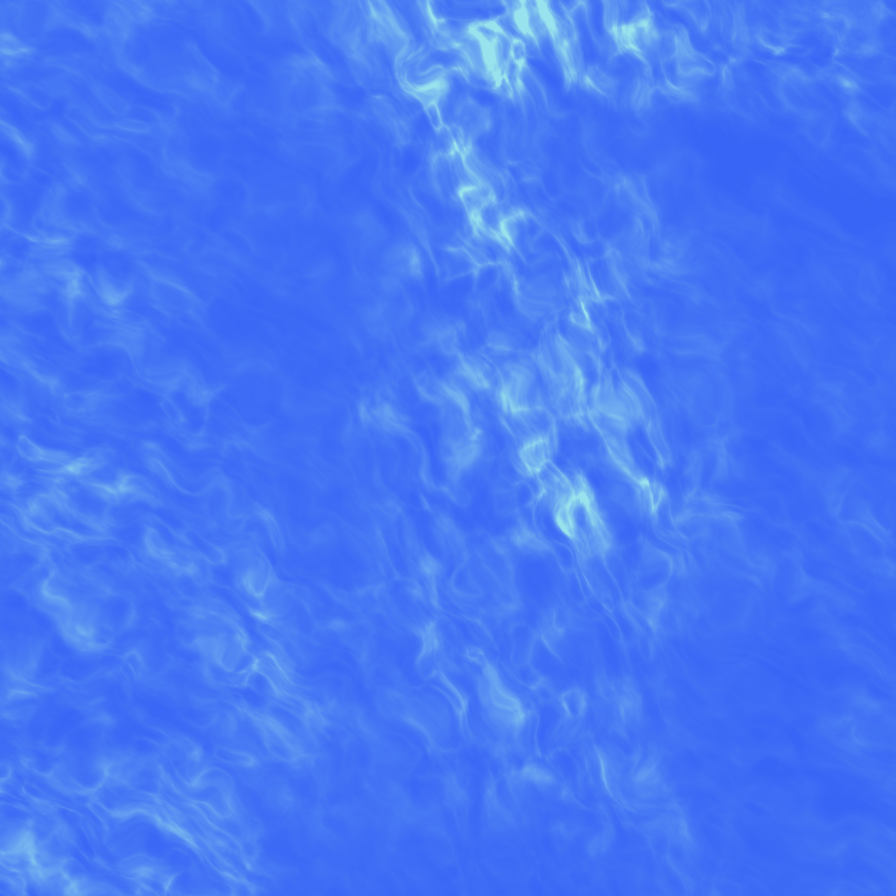
Give the GLSL for this texture, as a Shadertoy shader.

```glsl
// Shimmering blue mineral surface: soft pale veins and dark hollows, covered
// with fine flaky grain. Warped fractal noise, stretched along slanted
// directions, is summed and passed through an exponential tone curve.

#define DEEP_BLUE   vec3(0.225, 0.400, 0.962)
#define PALE_BLUE   vec3(0.430, 0.670, 0.942)
#define PATCH_SCALE 3.2
#define PATCH_GAIN  0.60
#define GRAIN_SCALE 40.0
#define GRAIN_MIN   0.38
#define GRAIN_MAX   0.92
#define TONE_SPREAD 0.48
#define TONE_MIDDLE 1.04
#define TONE_FLOOR  0.15

float hash(vec2 p) {
    vec3 q = fract(vec3(p.xyx) * 0.1031);
    q += dot(q, q.yzx + 33.33);
    return fract((q.x + q.y) * q.z);
}

float noise(vec2 p) {
    vec2 i = floor(p), f = fract(p);
    vec2 w = f * f * f * (f * (f * 6.0 - 15.0) + 10.0);
    float low  = mix(hash(i), hash(i + vec2(1, 0)), w.x);
    float high = mix(hash(i + vec2(0, 1)), hash(i + vec2(1, 1)), w.x);
    return mix(low, high, w.y);
}

// Fractal noise scaled to zero mean and roughly unit deviation
float fractal(vec2 p) {
    float sum = 0.0, total = 0.0, weight = 1.0;
    for (int i = 0; i < 4; i++) {
        sum += weight * noise(p);
        total += weight;
        weight *= 0.55;
        p = mat2(0.97, 0.24, -0.24, 0.97) * p * 2.03 + 17.3;
    }
    return (sum / total - 0.5) / 0.126;
}

// Coordinates along and across a direction, compressed along it
vec2 stretched(vec2 p, float angle, float ratio) {
    vec2 dir = vec2(cos(angle), sin(angle));
    return vec2(dot(p, dir) / ratio, dot(p, vec2(-dir.y, dir.x)));
}

// Soft glow around a line segment
float vein(vec2 p, vec2 a, vec2 b, float width) {
    vec2 ab = b - a;
    vec2 d = p - a - ab * clamp(dot(p - a, ab) / dot(ab, ab), 0.0, 1.0);
    return exp(-dot(d, d) / (width * width));
}

// Large pale veins minus dark hollows
float layout_(vec2 p) {
    float pale = 1.2 * vein(p, vec2(0.49, 1.02), vec2(0.56, 0.70), 0.055)
               + 1.1 * vein(p, vec2(0.53, 0.70), vec2(0.64, 0.40), 0.065)
               + 1.0 * vein(p, vec2(0.70, 0.68), vec2(0.77, 0.40), 0.100)
               + 1.4 * vein(p, vec2(0.62, 1.00), vec2(1.02, 0.93), 0.090)
               + 0.9 * vein(p, vec2(0.40, 0.56), vec2(0.56, 0.26), 0.040)
               + 0.8 * vein(p, vec2(0.55, 0.26), vec2(0.72, 0.06), 0.085);
    float dark = 0.8 * vein(p, vec2(0.20, 0.90), vec2(0.42, 0.62), 0.130)
               + 1.0 * vein(p, vec2(0.55, 0.87), vec2(0.95, 0.82), 0.045)
               + 0.6 * vein(p, vec2(0.88, 0.50), vec2(0.82, 0.30), 0.100);
    return pale - dark - 0.18;
}

// Flaky grain: fractal flakes sharpened by thin bright creases
float grain(vec2 p, float angle) {
    vec2 q = stretched(p, angle, 1.9) * GRAIN_SCALE;
    float crease = 1.0 - abs(2.0 * noise(q * 1.6 + 41.0) - 1.0);
    return 0.85 * fractal(q) + 1.9 * (crease - 0.64);
}

void mainImage(out vec4 fragColor, in vec2 fragCoord) {
    vec2 uv = fragCoord / iResolution.y;

    // Wavy distortion, coarse for the patches and fine for the grain
    vec2 coarse = vec2(fractal(uv * 5.0 + 3.0), fractal(uv * 5.0 + 61.0));
    vec2 fine = vec2(noise(uv * 24.0 + 9.0), noise(uv * 24.0 + 83.0)) - 0.5;
    vec2 p = uv + 0.020 * coarse;
    vec2 g = uv + 0.006 * coarse + 0.025 * fine;

    // Broad light and dark areas
    float patches = layout_(p)
                  + PATCH_GAIN * fractal(stretched(p, -0.95, 1.5) * PATCH_SCALE + 5.0);

    // Grain runs steeply near the middle, flatter towards the sides
    float steep = smoothstep(0.34, 0.10, abs(uv.x - 0.56) + 0.04 * coarse.x);
    float flakes = mix(grain(g, -0.55), grain(g + 7.0, -1.15), steep);
    float strength = mix(GRAIN_MIN, GRAIN_MAX, smoothstep(-1.0, 1.2, patches));

    // Skewed tone curve: mostly deep blue with rare bright glints
    float level = patches + strength * flakes;
    float tone = exp(TONE_SPREAD * level - TONE_MIDDLE) - TONE_FLOOR;
    vec3 color = mix(DEEP_BLUE, PALE_BLUE, clamp(tone, -0.02, 1.8));
    fragColor = vec4(color, 1.0);
}
```
